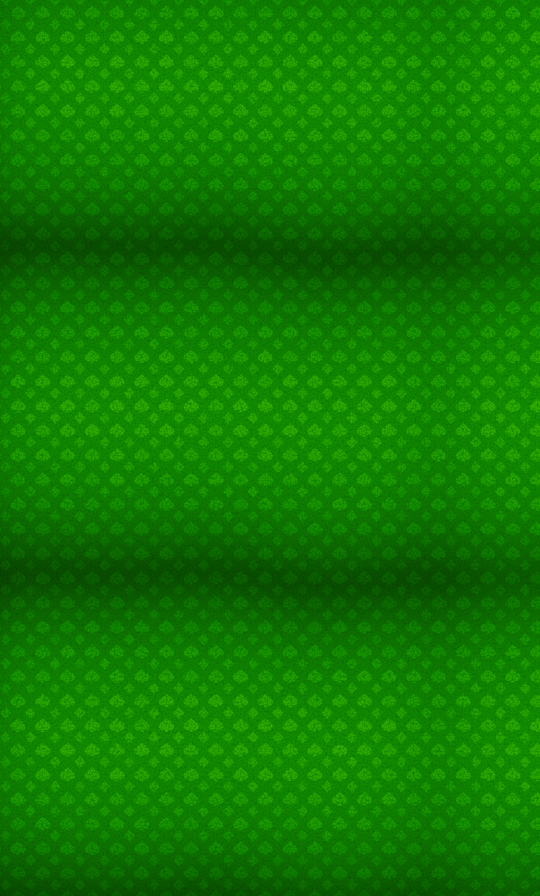
Give the GLSL for this pattern, as a WebGL 1 fragment shader.

```glsl
precision highp float;
// Green felt printed with rows of pale spades and half-offset diamonds.
// Motifs are distance functions on a repeated cell; soft horizontal folds
// shade the cloth, and fine cellular noise gives the grain and print wear.

uniform vec2 u_resolution;

#define REPEATS vec2(21.83, 36.45)   // motif cells across and down
#define PHASE vec2(-0.23, 0.0)       // lattice shift, in cells
#define PRINT_GAIN 0.17              // extra brightness of the print
#define FOLD_PERIOD 0.365            // fold spacing, in canvas heights
#define FOLD_START 0.28              // first fold, from the top
#define FOLD_DARK 0.28               // green level inside a fold
#define FOLD_LIGHT 0.545             // green level on the crests
#define GRAIN_CELLS vec2(230.0, 384.0)
#define GRAIN_GAIN 0.17

vec2 hash2(vec2 p) {
  vec2 k = vec2(dot(p, vec2(127.1, 311.7)), dot(p, vec2(269.5, 183.3)));
  return fract(sin(k) * 43758.5);
}

// Distance to the nearest scattered point.
float cellular(vec2 p) {
  vec2 id = floor(p);
  float nearest = 2.0;
  for (int j = -1; j <= 1; j++) {
    for (int i = -1; i <= 1; i++) {
      vec2 n = id + vec2(float(i), float(j));
      nearest = min(nearest, length(n + hash2(n) - p));
    }
  }
  return nearest;
}

float spade(vec2 p) {
  p.x = abs(p.x);
  float lobe = length(p - vec2(0.15, -0.05)) - 0.155;
  float tip = max(dot(p - vec2(0.0, 0.28), vec2(0.646, 0.763)), 0.06 - p.y);
  float flare = 0.03 + 0.4 * max(-0.12 - p.y, 0.0);
  float stem = max(p.x - flare, abs(p.y + 0.17) - 0.1);
  return min(min(lobe, tip), stem);
}

float diamond(vec2 p) {
  return (abs(p.x) + 0.92 * abs(p.y) - 0.225) * 0.73;
}

// Green level of the cloth; pos.y runs downward from the top edge.
float foldLight(vec2 pos) {
  float sway = 0.006 * sin(pos.x * 7.0) + 0.003 * sin(pos.x * 17.0 + 1.0);
  float phase = (pos.y - FOLD_START + sway) / FOLD_PERIOD;
  float d = 2.0 * abs(fract(phase + 0.5) - 0.5);
  float lift = 1.0 - exp(-3.0 * (sqrt(d * d + 0.006) - 0.06));
  float dark = FOLD_DARK + 0.05 * smoothstep(0.7, 1.0, pos.x);
  float crease = (pos.x - 0.81) / 0.07;
  float side = 1.0 - 0.06 * exp(-crease * crease) - 0.1 * exp(-pos.x / 0.05);
  return mix(dark, FOLD_LIGHT, lift) * side;
}

void main() {
  vec2 uv = gl_FragCoord.xy / u_resolution;
  vec2 pos = vec2(uv.x, 1.0 - uv.y);

  // Two interleaved lattices of motifs.
  vec2 cell = pos * REPEATS + PHASE;
  vec2 flip = vec2(1.0, -1.0);
  float soft = 0.8 * REPEATS.x / u_resolution.x;
  float spadeInk = smoothstep(soft, -soft, spade((fract(cell) - 0.5) * flip));
  float diamondInk = smoothstep(soft, -soft, diamond((fract(cell + 0.5) - 0.5) * flip));
  spadeInk *= 0.85 + 0.3 * hash2(floor(cell)).x;
  diamondInk *= 0.7 + 0.3 * hash2(floor(cell + 0.5) + 71.0).y;

  // Grain darkens the felt and wears the print unevenly.
  float grain = cellular(pos * GRAIN_CELLS) - 0.48;
  float ink = max(spadeInk, diamondInk) * (1.0 - 0.7 * grain);
  float green = foldLight(pos) * (1.0 + PRINT_GAIN * ink) * (1.0 - GRAIN_GAIN * grain);

  float red = 0.11 * green + 0.8 * max(green - 0.53, 0.0);
  gl_FragColor = vec4(red, green, 0.0, 1.0);
}
```
